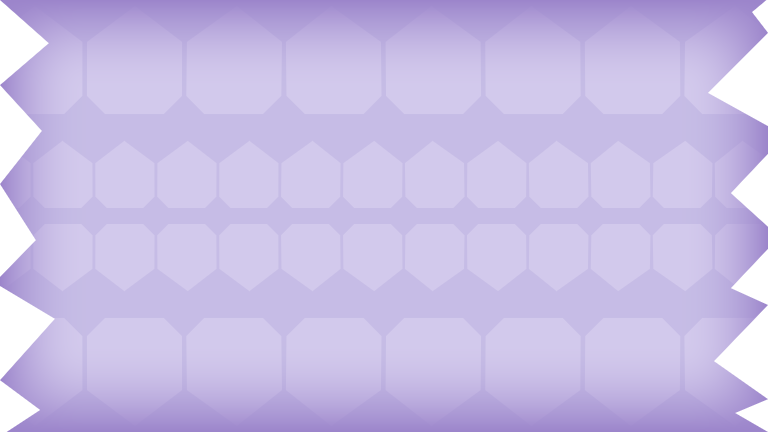
A WebGL 2 fragment shader for this pattern:

```glsl
#version 300 es
precision highp float;
// Four mirrored rows of pale pointed tiles on lilac, shaded at the rim, with torn white sides.

uniform vec2 u_resolution;
out vec4 fragColor;

float hash(float n) {
    return fract(sin(n * 12.9898) * 43758.547);
}

// Coverage of a shape from its signed distance, in canvas heights
float coverage(float dist) {
    return clamp(0.5 - dist * u_resolution.y, 0.0, 1.0);
}

// Signed distance to the line a-b, positive along (e.y, -e.x)
float lineSide(vec2 p, vec2 a, vec2 b) {
    vec2 e = b - a;
    return dot(p - a, vec2(e.y, -e.x)) / length(e);
}

// Tile with a flat base at y = 0, cut lower corners and a pointed roof
float tileDistance(vec2 p, float lean) {
    p.x -= lean * 0.02 * (p.y - 0.1);
    float d = -p.y;
    for (float s = -1.0; s <= 1.0; s += 2.0) {
        vec2 q = vec2(p.x * s, p.y);
        d = max(d, lineSide(q, vec2(0.068, 0.0), vec2(0.11, 0.042)));
        d = max(d, q.x - 0.11);
        d = max(d, lineSide(q, vec2(0.11, 0.167), vec2(lean * s * 0.008, 0.25)));
    }
    return d;
}

// Triangular tear: notch holds top, tip and bottom heights, then depth
float notchDistance(vec2 p, vec4 notch) {
    vec2 tip = vec2(notch.w, notch.y);
    return max(lineSide(p, vec2(0.0, notch.x), tip),
               lineSide(p, tip, vec2(0.0, notch.z)));
}

void main() {
    vec2 p = gl_FragCoord.xy / u_resolution.y;
    float width = u_resolution.x / u_resolution.y;
    p.y = 1.0 - p.y;

    // Rows mirror about the middle: small tiles inside, large ones outside
    float fromMiddle = abs(p.y - 0.5);
    bool large = fromMiddle > 0.205;
    float scale = large ? 1.0 : 0.622;
    float base = large ? 0.236 : 0.0185;
    float column = p.x / (0.2306 * scale) - (large ? 0.35 : 0.016);
    float id = floor(column + 0.5);
    vec2 local = vec2((column - id) * 0.2306, (fromMiddle - base) / scale);
    float lean = 2.0 * hash(id + (large ? 3.0 : 41.0)) - 1.0;

    vec3 color = mix(vec3(0.775, 0.738, 0.9), vec3(0.824, 0.788, 0.925),
                     coverage(tileDistance(local, lean) * scale));

    // Violet shading that fades inward from every side
    vec2 toEdge = min(p, vec2(width, 1.0) - p);
    vec2 fade = clamp(1.0 - toEdge / vec2(0.2, 0.21), 0.0, 1.0);
    fade *= fade;
    float shade = 1.0 - (1.0 - fade.x) * (1.0 - fade.y);
    color = mix(color, vec3(0.61, 0.52, 0.795), shade);

    // Torn sides, measured inward from left and right
    vec4 leftNotches[5] = vec4[5](
        vec4(0.0, 0.1, 0.197, 0.113), vec4(0.197, 0.303, 0.426, 0.097),
        vec4(0.426, 0.556, 0.641, 0.083), vec4(0.662, 0.738, 0.88, 0.127),
        vec4(0.88, 0.949, 1.01, 0.093));
    vec4 rightNotches[6] = vec4[6](
        vec4(-0.003, 0.028, 0.076, 0.037), vec4(0.076, 0.215, 0.292, 0.139),
        vec4(0.356, 0.447, 0.525, 0.086), vec4(0.576, 0.667, 0.706, 0.086),
        vec4(0.706, 0.836, 0.924, 0.125), vec4(0.924, 0.956, 1.0, 0.076));
    float tear = 1.0;
    for (int i = 0; i < 5; i++) tear = min(tear, notchDistance(p, leftNotches[i]));
    vec2 mirrored = vec2(width - p.x, p.y);
    for (int i = 0; i < 6; i++) tear = min(tear, notchDistance(mirrored, rightNotches[i]));
    color = mix(color, vec3(1.0), coverage(tear));

    fragColor = vec4(color, 1.0);
}
```
